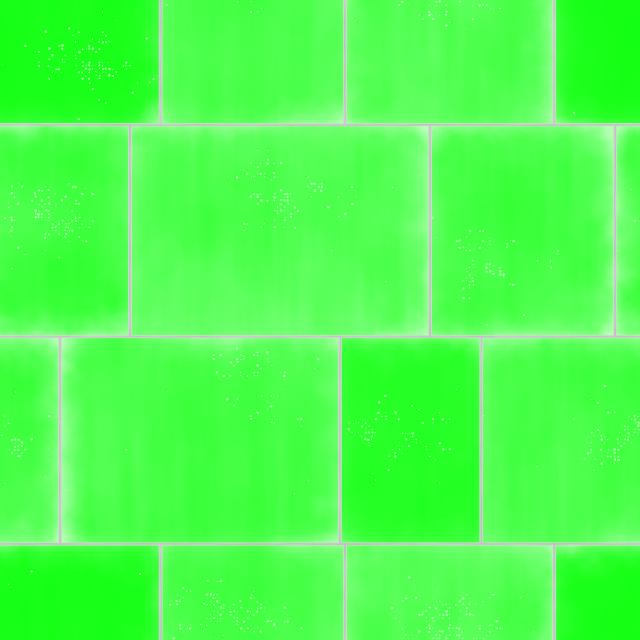
A three.js fragment shader for this texture:

```glsl
// Glazed green wall tiles of uneven width in three staggered rows, with pale worn edges and thin grout.
varying vec2 vUv;

// One course of three tiles; the third tile wraps around the canvas side.
struct Course {
  float id, bottom, top;
  vec3 joints, tones;       // left joint and paleness of each tile
  vec3 hazeLeft, hazeRight; // wear along the side edges of each tile
};

const float COURSE_START = 0.150;
const Course LOWER = Course(0.0, 0.0, 0.324, vec3(0.094, 0.531, 0.752),
  vec3(0.26, 0.15, 0.28), vec3(0.85, 0.12, 0.25), vec3(0.40, 0.12, 0.65));
const Course MIDDLE = Course(1.0, 0.324, 0.655, vec3(0.203, 0.672, 0.961),
  vec3(0.32, 0.28, 0.25), vec3(0.35, 0.25, 0.70), vec3(0.75, 0.70, 0.30));
const Course UPPER = Course(2.0, 0.655, 1.0, vec3(0.251, 0.539, 0.866),
  vec3(0.25, 0.30, 0.085), vec3(0.25, 0.45, 0.25), vec3(0.25, 0.70, 0.35));

const vec3 HAZE_COLOR = vec3(0.76, 1.0, 0.76);
const vec3 RIM_COLOR = vec3(0.73, 0.92, 0.73);
const vec3 GROUT_COLOR = vec3(0.79, 0.77, 0.79);
const vec3 SPECK_COLOR = vec3(0.72, 1.0, 0.72);
const float RIM_HALF = 0.0029;
const float GROUT_HALF = 0.0018;
const float EDGE_SOFT = 0.0009;
const float HAZE_WIDTH = 0.017;
const float CLOUD_AMOUNT = 0.75;
const float STREAK_AMOUNT = 0.35;
const float SPECK_CELLS = 190.0;
const vec2 SPECK_SPREAD = vec2(0.07, 0.04);

float hash(vec2 p) {
  vec3 q = fract(vec3(p.xyx) * 0.1031);
  q += dot(q, q.yzx + 33.33);
  return fract((q.x + q.y) * q.z);
}

// Value noise that repeats after a whole number of cells.
float noise(vec2 p, vec2 period, float seed) {
  vec2 i = floor(p), f = fract(p);
  f = f * f * (3.0 - 2.0 * f);
  vec2 a = mod(i, period) + seed * 17.0;
  vec2 b = mod(i + 1.0, period) + seed * 17.0;
  return mix(mix(hash(a), hash(vec2(b.x, a.y)), f.x),
             mix(hash(vec2(a.x, b.y)), hash(b), f.x), f.y);
}

float fbm(vec2 uv, vec2 cells, float seed) {
  float sum = 0.0, weight = 0.5;
  for (int k = 0; k < 5; k++) {
    sum += weight * noise(uv * cells, cells, seed);
    cells *= 2.0;
    weight *= 0.5;
  }
  return sum / 0.96875;
}

// Small chips gathered around one random spot of each tile.
float specks(vec2 uv, vec2 local, vec2 size, float id) {
  vec2 spot = size * (0.2 + 0.6 * vec2(hash(vec2(id, 3.7)), hash(vec2(id, 9.1))));
  vec2 away = (local - spot) / SPECK_SPREAD;
  float chance = 0.55 * exp(-dot(away, away));
  chance *= smoothstep(0.35, 0.7, noise(uv * 45.0, vec2(45.0), id));
  vec2 cell = floor(uv * SPECK_CELLS);
  vec2 center = 0.35 + 0.3 * vec2(hash(cell + 5.0), hash(cell + 71.0));
  float radius = mix(0.12, 0.4, hash(cell + 131.0));
  float dist = length(fract(uv * SPECK_CELLS) - center);
  return step(hash(cell + 211.0), chance) * (1.0 - smoothstep(radius - 0.1, radius + 0.15, dist));
}

void main() {
  vec2 uv = fract(vUv);

  // Find the course and the tile.
  float y = fract(uv.y - COURSE_START);
  Course course = LOWER;
  if (y > MIDDLE.bottom) course = MIDDLE;
  if (y > UPPER.bottom) course = UPPER;
  float x = fract(uv.x - course.joints.x);
  vec2 splits = course.joints.yz - course.joints.x;
  vec3 pick = x < splits.x ? vec3(1.0, 0.0, 0.0)
            : x < splits.y ? vec3(0.0, 1.0, 0.0) : vec3(0.0, 0.0, 1.0);
  float left = dot(pick, vec3(0.0, splits));
  float right = dot(pick, vec3(splits, 1.0));
  float id = course.id * 3.0 + dot(pick, vec3(1.0, 2.0, 3.0));
  vec2 local = vec2(x - left, y - course.bottom);
  vec2 size = vec2(right - left, course.top - course.bottom);
  vec2 far = size - local;

  // Cloudy glaze with faint vertical streaks.
  float cloud = fbm(uv, vec2(6.0), id) - 0.5;
  float streak = fbm(uv, vec2(50.0, 4.0), id) - 0.5;
  float tone = dot(course.tones, pick) * (1.0 + CLOUD_AMOUNT * cloud + STREAK_AMOUNT * streak);
  vec3 color = vec3(tone, 1.0, tone);

  // Ragged pale wear along the four edges.
  float ragged = fbm(uv, vec2(28.0), id + 20.0);
  float reach = HAZE_WIDTH * (0.4 + 1.2 * ragged);
  float along = smoothstep(0.25, 0.8, noise(uv * 6.0, vec2(6.0), id + 40.0));
  float haze = dot(course.hazeLeft, pick) * exp(-local.x / reach)
             + dot(course.hazeRight, pick) * exp(-far.x / reach)
             + mix(0.2, 0.7, along) * (exp(-local.y / reach) + exp(-far.y / reach));
  color = mix(color, HAZE_COLOR, min(haze * (0.55 + 0.7 * ragged), 0.9));
  color = mix(color, SPECK_COLOR, 0.75 * specks(uv, local, size, id));

  // Pale rim and grey grout core.
  vec2 sides = min(local, far);
  float joint = min(sides.x, sides.y * 1.2);
  float rim = 1.0 - smoothstep(RIM_HALF - EDGE_SOFT, RIM_HALF + EDGE_SOFT, joint);
  float grout = 1.0 - smoothstep(GROUT_HALF - EDGE_SOFT, GROUT_HALF + EDGE_SOFT, joint);
  color = mix(color, RIM_COLOR, rim);
  color = mix(color, GROUT_COLOR + 0.1 * (ragged - 0.5), grout);
  gl_FragColor = vec4(color, 1.0);
}
```
